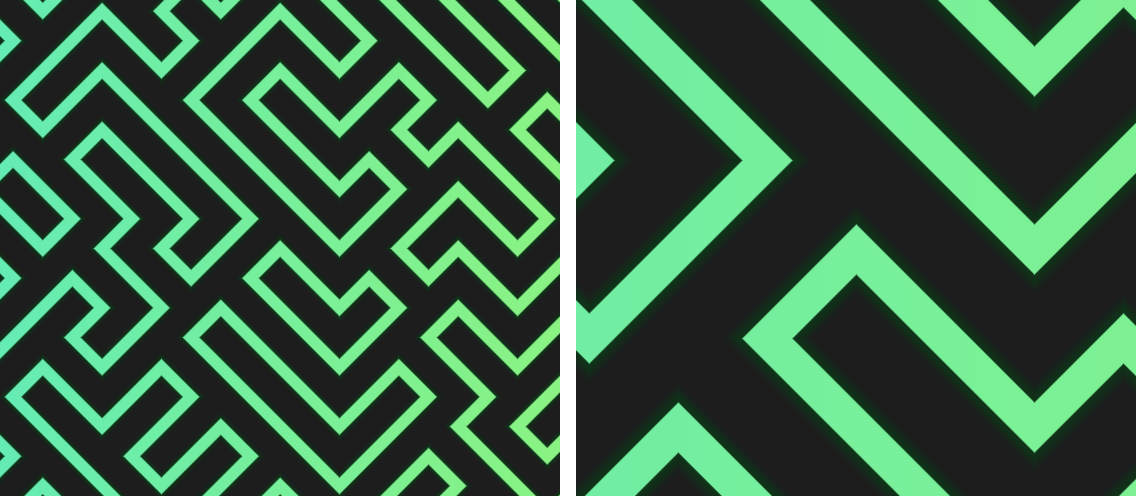
Left: the whole. Right: its middle third, enlarged.
Write a Shadertoy shader that draws this pattern.

```glsl
// Diagonal maze of mitred green outlines on charcoal, with a mint to lime gradient.

const float CELLS_ACROSS = 18.87;              // half-diagonals of a maze square per canvas width
const vec2  MAZE_ORIGIN  = vec2(11.44, 9.34);  // centre of square (0,0), in the same units
const float HALF_LINE    = 0.141;              // in sides of a maze square
const float HALO_REACH   = 0.13;

const vec3 CHARCOAL   = vec3(0.112, 0.112, 0.112);
const vec3 DARK_GREEN = vec3(0.055, 0.200, 0.095);
const vec3 MINT       = vec3(0.395, 0.925, 0.705);
const vec3 LIME       = vec3(0.540, 0.950, 0.510);

float hash(vec2 p) {
    return fract(sin(dot(p, vec2(127.1, 311.7))) * 43758.5);
}

// Layered sines: slow drift in the preferred direction of the passages.
float lean(vec2 p) {
    return 0.5 + 0.2 * sin(0.9 * p.x + 0.4 * p.y + 0.6)
               + 0.2 * sin(0.5 * p.x - 0.8 * p.y + 2.0);
}

// Squares with an odd index sum link either their row or their column neighbours.
float linkSide(vec2 p) {
    float alongRow = step(hash(p), lean(p));
    return abs(mod(p.x, 2.0) - alongRow);
}

// Squares with an even index sum alternate; some flip where all four corners allow it.
float postSide(vec2 p) {
    float east  = linkSide(p + vec2(1, 0));
    float west  = linkSide(p - vec2(1, 0));
    float north = linkSide(p + vec2(0, 1));
    float south = linkSide(p - vec2(0, 1));
    bool canFlip = east == west && north == south && east != north;
    float flip = canFlip ? step(0.5, hash(p + 37.0)) : 0.0;
    return abs(mod(p.x, 2.0) - flip);
}

// Side of the maze, 0 or 1, that a square belongs to.
float mazeSide(vec2 p) {
    return mod(p.x + p.y, 2.0) < 0.5 ? postSide(p) : linkSide(p);
}

// Square-ended distance to a ray from the origin along an axis direction.
float rayDistance(vec2 p, vec2 dir) {
    float along  = dot(p, dir);
    float across = abs(dot(p, vec2(-dir.y, dir.x)));
    return max(across, -along);
}

// Distance to the border between the two sides, around the nearest vertex.
float mazeDistance(vec2 p) {
    vec2 base  = floor(p);
    vec2 local = fract(p) - 0.5;
    vec2 dir   = vec2(1, 0);
    float nearest = 1.0;
    for (int i = 0; i < 4; i++) {
        vec2 normal = vec2(-dir.y, dir.x);
        float left  = mazeSide(base + 0.5 + 0.5 * (dir + normal));
        float right = mazeSide(base + 0.5 + 0.5 * (dir - normal));
        if (left != right) nearest = min(nearest, rayDistance(local, dir));
        dir = normal;
    }
    return nearest;
}

void mainImage(out vec4 fragColor, in vec2 fragCoord) {
    // Turn the canvas by 45 degrees so that maze squares have unit sides
    vec2 cell = fragCoord / iResolution.x * CELLS_ACROSS - MAZE_ORIGIN;
    vec2 maze = 0.5 * vec2(cell.x + cell.y, cell.x - cell.y);
    float pixel = CELLS_ACROSS / iResolution.x * 0.7071;

    float edge = mazeDistance(maze) - HALF_LINE;
    float line = 1.0 - smoothstep(-pixel, pixel, edge);
    float halo = 1.0 - smoothstep(0.0, HALO_REACH, edge);

    // Gradient outline over a background with a faint green fringe
    vec3 ground  = mix(CHARCOAL, DARK_GREEN, halo);
    vec3 outline = mix(MINT, LIME, fragCoord.x / iResolution.x);
    fragColor = vec4(mix(ground, outline, line), 1.0);
}
```
